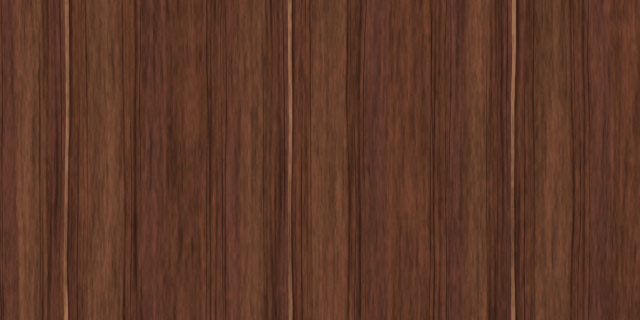
A Shadertoy shader for this texture:

```glsl
// Dark walnut veneer: upright panels of brown and plum that repeat sideways,
// crossed by thin dark veins, a pale sapwood streak, fine fibres and short pores.
// Panels are soft windows, veins are wandering gaussians, grain is stretched noise.

#define PERIOD 0.699
#define STREAK_X 0.208
#define BROWN vec3(0.358, 0.211, 0.147)
#define LIGHT vec3(0.390, 0.246, 0.172)
#define PLUM vec3(0.343, 0.202, 0.160)
#define DARK vec3(0.195, 0.106, 0.076)
#define SAPWOOD vec3(0.560, 0.395, 0.285)
#define VEIN_DEPTH 0.72
#define GRAIN 1.0
#define VEINS_PER_CLUSTER 6

float hash(vec2 p) {
    vec3 q = fract(vec3(p.xyx) * 0.1031);
    q += dot(q, q.yzx + 33.33);
    return fract((q.x + q.y) * q.z);
}

float noise(vec2 p) {
    vec2 i = floor(p), f = fract(p);
    f = f * f * (3.0 - 2.0 * f);
    return mix(mix(hash(i), hash(i + vec2(1, 0)), f.x),
               mix(hash(i + vec2(0, 1)), hash(i + vec2(1, 1)), f.x), f.y);
}

// Signed distance between two places in the repeat, wrapped around its ends.
float wrapped(float u, float centre) {
    return fract(u - centre + 0.5) - 0.5;
}

// Soft-edged panel covering the part of the repeat around a centre.
float panel(float u, float centre, float halfWidth) {
    return 1.0 - smoothstep(halfWidth - 0.025, halfWidth + 0.025, abs(wrapped(u, centre)));
}

// Dark veins gathered in clusters, each wandering and fading along its length.
float veins(float u, float y) {
    float centres[4] = float[4](0.050, 0.295, 0.665, 0.925);
    float clear = 1.0;
    for (int c = 0; c < 4; c++) {
        for (int k = 0; k < VEINS_PER_CLUSTER; k++) {
            vec2 id = vec2(float(c) * 7.0 + 3.0, float(k) * 5.0 + 2.0);
            float spread = (float(k) + hash(id)) / float(VEINS_PER_CLUSTER) - 0.5;
            float wander = noise(vec2(y * 2.6 + id.x * 3.7, id.y)) - 0.5;
            float width = mix(0.0025, 0.0075, pow(hash(id + 41.0), 2.0));
            float d = wrapped(u, centres[c] + spread * 0.105 + wander * 0.014) / width;
            float fade = 0.10 + 0.90 * noise(vec2(y * 3.4 + id.y * 2.3, id.x + 60.0));
            clear *= 1.0 - VEIN_DEPTH * fade * exp(-d * d);
        }
    }
    return 1.0 - clear;
}

// Sparse dark strokes: only the peaks of stretched noise.
float strokes(vec2 p, float low) {
    return smoothstep(low, low + 0.25, noise(p));
}

// Brightness change from streaks, fibres, pores and growth rings.
float grain(vec2 p, float u) {
    float g = 0.11 * (noise(p * vec2(30.0, 0.9)) - 0.5);
    g += 0.13 * (noise(p * vec2(72.0, 2.2) + 31.0) - 0.5);
    g += 0.20 * (noise(p * vec2(128.0, 5.0) + 17.0) - 0.5);
    g += 0.20 * (noise(p * vec2(190.0, 40.0) + 53.0) - 0.5);
    g += 0.10 * (noise(p * vec2(230.0, 110.0) + 7.0) - 0.5);
    g += 0.025 - 0.11 * strokes(p * vec2(95.0, 4.0) + 91.0, 0.68);
    g += 0.020 - 0.10 * strokes(p * vec2(165.0, 17.0) + 67.0, 0.70);
    float field = noise(p * vec2(13.0, 1.5) + 81.0);
    float rings = sin(field * 44.0 + 2.0 * noise(p * vec2(34.0, 6.0)));
    return g + rings * mix(0.018, 0.045, panel(u, 0.515, 0.09));
}

void mainImage(out vec4 fragColor, in vec2 fragCoord) {
    vec2 p = fragCoord / iResolution.y;

    // Slow sideways sway keeps every edge from being ruler straight.
    float sway = 0.008 * (noise(vec2(p.x * 5.0, p.y * 1.8)) - 0.5)
               + 0.004 * (noise(vec2(p.x * 14.0, p.y * 6.0) + 9.0) - 0.5);
    vec2 w = vec2(p.x + sway, p.y);
    float u = fract((w.x - STREAK_X) / PERIOD);

    // Panels of tone, their borders frayed along the fibres.
    float v = u + 0.035 * (noise(w * vec2(48.0, 1.4) + 5.0) - 0.5);
    float light = max(panel(v, 0.17, 0.080), panel(v, 0.845, 0.060));
    float plum = max(panel(v, 0.385, 0.050), max(panel(v, 0.745, 0.035), panel(v, 0.965, 0.025)));
    vec3 color = mix(BROWN, LIGHT, light * (0.6 + 0.4 * noise(w * vec2(24.0, 1.2))));
    color = mix(color, PLUM, plum * (0.6 + 0.4 * noise(w * vec2(40.0, 1.5) + 13.0)));

    // Veins, then the sapwood streak with its dark right-hand edge.
    color = mix(color, DARK, veins(u, p.y));
    float offset = wrapped(u, 0.006 * (noise(vec2(p.y * 3.0, 4.0)) - 0.5));
    float edge = (offset - 0.013) / 0.005;
    float edgeFade = 0.45 + 0.5 * noise(vec2(p.y * 4.0, 37.0));
    color = mix(color, DARK, edgeFade * exp(-edge * edge));
    float halfWidth = mix(0.0045, 0.0095, noise(vec2(p.y * 4.0, 12.0)));
    float streak = 1.0 - smoothstep(halfWidth - 0.003, halfWidth + 0.003, abs(offset));
    float strength = 0.45 + 0.50 * noise(vec2(p.y * 3.5, 29.0));
    color = mix(color, SAPWOOD, streak * strength);

    color *= 1.0 + GRAIN * grain(w, u);
    fragColor = vec4(clamp(color, 0.0, 1.0), 1.0);
}
```
